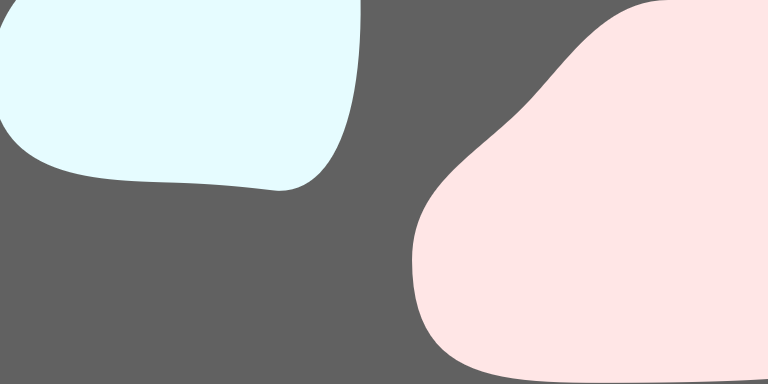
Reproduce this background procedurally as a WebGL 1 fragment shader.

```glsl
precision highp float;
// Two soft flat blobs, pale cyan and pale pink, on a plain grey ground.
// Each outline is a closed chain of cubic curves, walked in short chords
// to get a signed distance, which then gives a smooth edge.

uniform vec2 u_resolution;

#define GROUND vec3(0.38, 0.38, 0.38)
#define PINK vec3(1.0, 0.9, 0.9)
#define CYAN vec3(0.9, 0.99, 1.0)
#define CHORDS 24
#define EDGE_PIXELS 1.0

// Point at t on the cubic from a to d with handles b and c
vec2 cubic(vec2 a, vec2 b, vec2 c, vec2 d, float t) {
  float s = 1.0 - t;
  return a * s * s * s + 3.0 * s * t * (b * s + c * t) + d * t * t * t;
}

// Adds one curve to an outline: field.x = squared distance, field.y = side
void addCurve(vec2 p, vec2 a, vec2 b, vec2 c, vec2 d, inout vec2 field) {
  vec2 from = a;
  for (int i = 1; i <= CHORDS; i++) {
    vec2 to = cubic(a, b, c, d, float(i) / float(CHORDS));
    vec2 chord = to - from;
    vec2 w = p - from;
    vec2 gap = w - chord * clamp(dot(w, chord) / dot(chord, chord), 0.0, 1.0);
    field.x = min(field.x, dot(gap, gap));
    // Flip the side for every chord crossed by a horizontal ray
    bvec3 crossing = bvec3(p.y >= from.y, p.y < to.y,
                           chord.x * w.y > chord.y * w.x);
    if (all(crossing) || all(not(crossing))) field.y = -field.y;
    from = to;
  }
}

// Outlines in hundredths of the canvas height, from the lower left
float cyanBlob(vec2 p) {
  vec2 right = vec2(93.9, 100.0), dip = vec2(72.7, 50.3);
  vec2 base = vec2(43.0, 52.5), left = vec2(0.0, 69.0), top = vec2(4.2, 100.0);
  vec2 field = vec2(1e6, 1.0);
  addCurve(p, right, vec2(94.3, 69.3), vec2(86.7, 50.3), dip, field);
  addCurve(p, dip, vec2(70.8, 50.3), vec2(60.4, 52.1), base, field);
  addCurve(p, base, vec2(27.3, 53.0), vec2(6.8, 53.6), left, field);
  addCurve(p, left, vec2(-4.2, 79.2), vec2(-2.6, 90.9), top, field);
  addCurve(p, top, vec2(20.8, 123.4), vec2(93.0, 123.4), right, field);
  return field.y * sqrt(field.x);
}

float pinkBlob(vec2 p) {
  vec2 top = vec2(174.0, 100.0), slope = vec2(133.3, 69.3);
  vec2 left = vec2(107.3, 32.3), base = vec2(156.2, 0.3), right = vec2(200.0, 1.3);
  vec2 field = vec2(1e6, 1.0);
  addCurve(p, top, vec2(155.5, 100.0), vec2(145.8, 80.5), slope, field);
  addCurve(p, slope, vec2(120.6, 57.6), vec2(107.3, 50.0), left, field);
  addCurve(p, left, vec2(107.3, 2.3), vec2(127.6, 0.3), base, field);
  addCurve(p, base, vec2(171.9, 0.3), vec2(187.5, 0.5), right, field);
  addCurve(p, right, vec2(286.5, 6.2), vec2(286.5, 115.6), top, field);
  return field.y * sqrt(field.x);
}

// Share of the pixel that lies inside the shape
float coverage(float dist, float edge) {
  return clamp(0.5 - dist / edge, 0.0, 1.0);
}

void main() {
  float unit = 100.0 / u_resolution.y;
  vec2 p = gl_FragCoord.xy * unit;
  float edge = EDGE_PIXELS * unit;

  vec3 color = mix(GROUND, CYAN, coverage(cyanBlob(p), edge));
  color = mix(color, PINK, coverage(pinkBlob(p), edge));
  gl_FragColor = vec4(color, 1.0);
}
```
